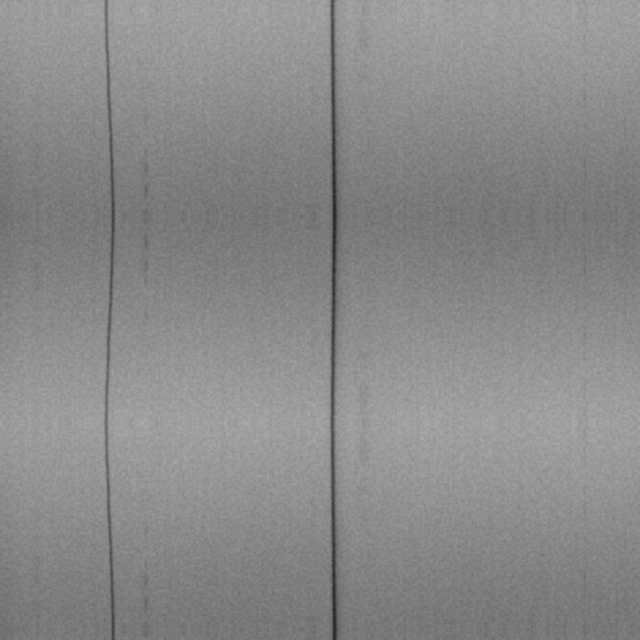
Give the GLSL for this texture, as a Shadertoy shader.

```glsl
const float BRIGHT_Y = 0.339;
const float MIRROR_PERIOD = 0.645;
const float LIGHT_GREY = 0.622;
const float DARK_GREY = 0.467;

vec2 hashGradient(vec2 cell) {
    vec3 p = fract(cell.xyx * vec3(0.1031, 0.1030, 0.0973));
    p += dot(p, p.yzx + 33.33);
    float angle = 6.2832 * fract((p.x + p.y) * p.z);
    return vec2(cos(angle), sin(angle));
}

float gradientNoise(vec2 p) {
    vec2 i = floor(p), f = fract(p);
    vec2 u = f * f * f * (f * (f * 6.0 - 15.0) + 10.0);
    float a = dot(hashGradient(i), f);
    float b = dot(hashGradient(i + vec2(1, 0)), f - vec2(1, 0));
    float c = dot(hashGradient(i + vec2(0, 1)), f - vec2(0, 1));
    float d = dot(hashGradient(i + vec2(1, 1)), f - vec2(1, 1));
    return mix(mix(a, b, u.x), mix(c, d, u.x), u.y);
}

// 0 on the bright mirror line, 1 on the dark one
float mirrorFold(float y) {
    return 2.0 * abs(fract((y - BRIGHT_Y) / MIRROR_PERIOD + 0.5) - 0.5);
}

// Soft vertical line with separate falloff on each side
float groove(float offset, float leftWidth, float rightWidth, float pixel) {
    float width = max(offset < 0.0 ? leftWidth : rightWidth, 0.6 * pixel);
    return exp(-offset * offset / (width * width));
}

// Faint vertical scratch broken into dashes
float brokenStreak(vec2 p, float x, float width, float dashes, float pixel) {
    float breakup = gradientNoise(vec2(x * 91.0, p.y * dashes));
    return groove(p.x - x, width, width, pixel) * smoothstep(-0.25, 0.35, breakup);
}

float filmGrain(vec2 p) {
    mat2 turn = mat2(0.8, 0.6, -0.6, 0.8);
    return 0.046 * gradientNoise(p * 235.0)
         + 0.036 * gradientNoise(turn * p * 137.0 + 17.3)
         + 0.014 * gradientNoise(p * 48.0 + 5.7);
}

void mainImage(out vec4 fragColor, in vec2 fragCoord) {
    vec2 uv = fragCoord / iResolution.xy;
    float pixel = 1.0 / iResolution.x;
    float fold = mirrorFold(uv.y);
    vec2 p = vec2(uv.x, fold * 0.5 * MIRROR_PERIOD);

    // Broad vertical shading
    float shade = mix(fold, smoothstep(0.0, 1.0, fold), 0.35);
    float grey = mix(LIGHT_GREY, DARK_GREY, shade);
    grey += 0.012 * gradientNoise(p * vec2(5.0, 3.0) + 2.4);
    grey -= 0.018 * (1.0 - smoothstep(0.0, 0.05, uv.x));

    // Grain and fine ribs, stronger beside the mirror lines
    float mirrorEdge = exp(-30.0 * min(fold, 1.0 - fold));
    float ribs = gradientNoise(vec2(p.x * 105.0, p.y * 9.0 + 3.5));
    grey += filmGrain(p) + ribs * mix(0.012, 0.032, mirrorEdge);

    // Faint broken streaks
    float nearBright = 1.0 - smoothstep(0.2, 0.6, fold);
    float nearDark = smoothstep(0.3, 0.65, fold);
    grey -= 0.065 * nearDark * brokenStreak(p, 0.228, 0.0035, 55.0, pixel);
    grey -= 0.045 * nearBright * brokenStreak(p, 0.569, 0.008, 70.0, pixel);
    grey -= 0.040 * brokenStreak(p, 0.914, 0.0025, 40.0, pixel);
    grey -= 0.025 * brokenStreak(p, 0.058, 0.004, 45.0, pixel);
    grey -= 0.022 * brokenStreak(p, 0.490, 0.006, 50.0, pixel);

    // Thin bowed crack
    float wobble = 0.0012 * gradientNoise(vec2(8.3, p.y * 28.0));
    float crackX = mix(0.165, 0.1765, smoothstep(-0.15, 1.05, fold)) + wobble;
    grey -= 0.19 * groove(p.x - crackX, 0.0026, 0.0028, pixel);

    // Deep seam with a soft shadow on its right
    float seamX = mix(0.5190, 0.5225, fold) + 0.4 * wobble;
    float seam = p.x - seamX;
    grey -= 0.24 * groove(seam, 0.0026, 0.0036, pixel);
    grey -= 0.065 * groove(seam, 0.005, 0.012, pixel);

    fragColor = vec4(vec3(clamp(grey, 0.0, 1.0)), 1.0);
}
```
